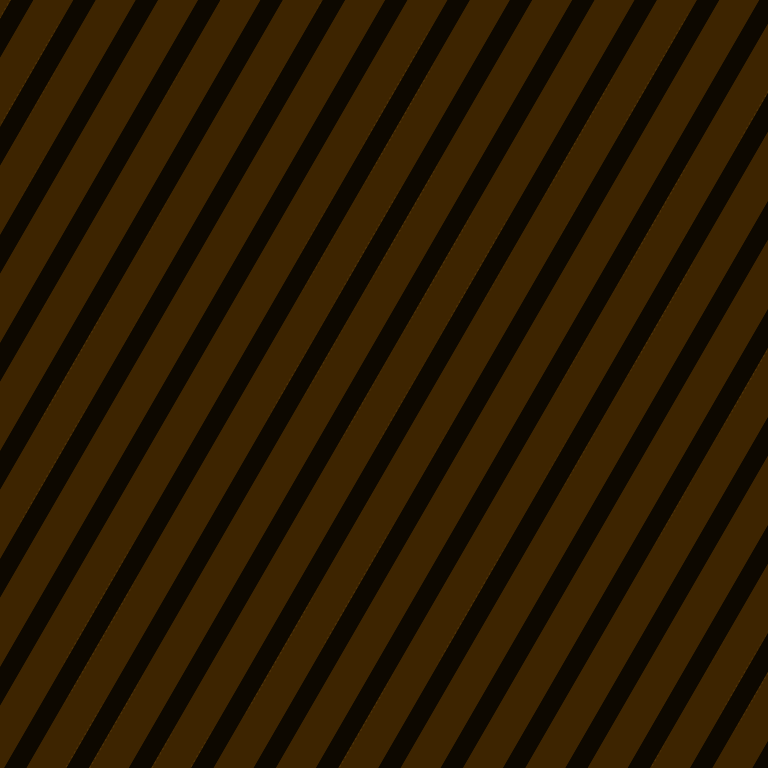
Write a WebGL 2 fragment shader that draws this pattern.

```glsl
#version 300 es
precision highp float;
// Dark diagonal stripes on brown, leaning right at 60 degrees.
// Distance to the nearest stripe centre gives the bands; layered sines
// break a fine, dotted glint along the outer stripe edges.

uniform vec2 u_resolution;
out vec4 fragColor;

const vec3 BROWN = vec3(0.24, 0.14, 0.0);
const vec3 DARK = vec3(0.05, 0.03, 0.0);
const vec3 GLINT = vec3(0.30, 0.19, 0.02);

const float PERIOD = 36.0 / 512.0;      // across the stripes
const float HALF_WIDTH = 6.45 / 512.0;  // half of one dark stripe
const float OFFSET = 12.8 / 512.0;      // first centre from the top left corner
const float DOT_PITCH = 3.5 / 512.0;    // spacing of glint dots
const float GLINT_WIDTH = 0.9 / 512.0;

float hash(float n) {
    return fract(sin(n * 12.99 + 4.1) * 4375.85);
}

// Coverage of the region where d < 0, softened over one pixel.
float fill(float d, float pixel) {
    return 1.0 - smoothstep(-0.5 * pixel, 0.5 * pixel, d);
}

// Slow, uneven strength along one edge, from 0 to 1.
float wear(float along, float seed) {
    float phase = 6.283 * hash(seed);
    float wave = sin(along * 9.0 + phase) + 0.6 * sin(along * 23.0 + phase * 2.3);
    return smoothstep(0.1, 0.9, wave) * step(0.35, hash(seed + 7.3));
}

// Row of short dashes along an edge.
float dots(float along, float pitch) {
    return smoothstep(-0.2, 0.5, cos(6.283 * along / pitch));
}

void main() {
    vec2 p = gl_FragCoord.xy / u_resolution.y;
    float pixel = 1.0 / u_resolution.y;

    // Axes across and along the stripes, measured from the top left
    vec2 q = vec2(p.x, 1.0 - p.y);
    float across = dot(q, vec2(0.8660, 0.5));
    float along = dot(q, vec2(-0.5, 0.8660));

    // Signed distance to the nearest stripe
    float cell = (across - OFFSET) / PERIOD + 0.5;
    float side = (fract(cell) - 0.5) * PERIOD;
    float d = abs(side) - HALF_WIDTH;

    // Dotted glint just outside each edge, with its own seed
    float seed = 2.0 * floor(cell) + step(0.0, side);
    float rim = fill(abs(d - 0.5 * GLINT_WIDTH) - 0.5 * GLINT_WIDTH, pixel);
    float glint = rim * dots(along, DOT_PITCH) * wear(along, seed);

    vec3 color = mix(BROWN, GLINT, glint);
    color = mix(color, DARK, fill(d, pixel));
    fragColor = vec4(color, 1.0);
}
```
